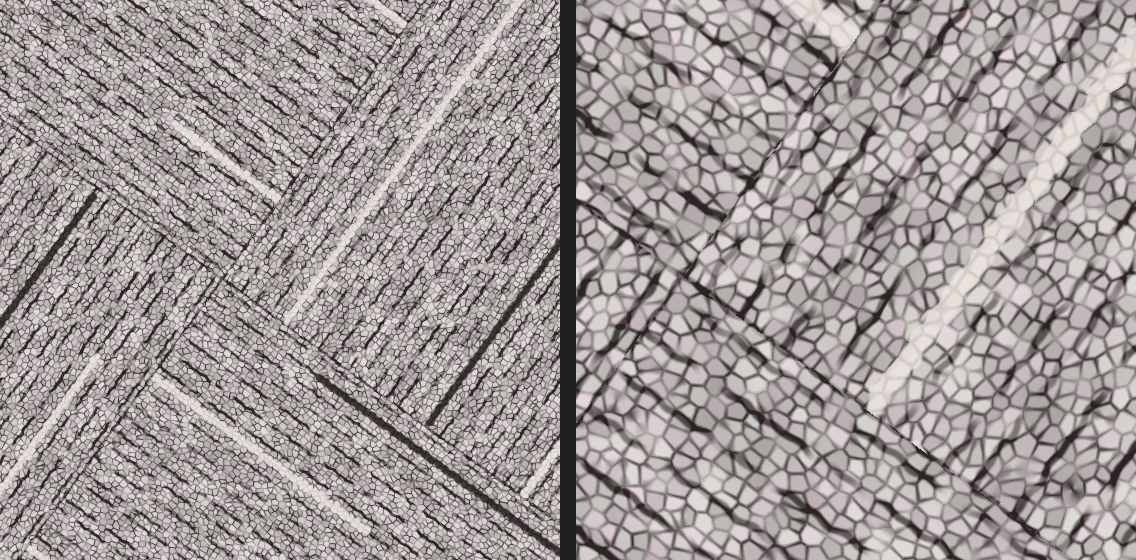
Left: the whole. Right: its middle third, enlarged.
Reproduce this texture procedurally as a Shadertoy shader.

```glsl
// Four carpet tiles meet at a tilted crossing, their ribs turned a quarter from tile to tile.
// Cellular noise forms the looped pile, broken dark grooves form the ribs,
// and a few pale and charcoal yarn stripes run along them.

float hash(vec2 p) {
    return fract(sin(dot(p, vec2(127.1, 311.7))) * 43758.55);
}

// Loop pile: x = distance to the cell border, y = random value of the cell
vec2 loops(vec2 p) {
    vec2 cell = floor(p);
    float near = 9.0, second = 9.0, id = 0.0;
    for (int j = -1; j <= 1; j++)
    for (int i = -1; i <= 1; i++) {
        vec2 c = cell + vec2(i, j);
        vec2 seed = c + 0.1 + 0.8 * vec2(hash(c), hash(c + 57.3));
        float d = length(seed - p);
        if (d < near) {
            second = near;
            near = d;
            id = hash(c + 19.7);
        } else {
            second = min(second, d);
        }
    }
    return vec2(second - near, id);
}

// Yarn stripes: position across the ribs, start and end along them, tone (1 pale, 0 dark)
const vec4 stripes[10] = vec4[10](
    vec4( 0.173, -0.232, -0.003, 1), vec4( 0.559, -0.120, -0.005, 1),
    vec4( 0.137,  0.005,  0.850, 1), vec4( 0.663,  0.005,  0.250, 1),
    vec4(-0.099, -0.620, -0.245, 1), vec4(-0.213,  0.008,  0.474, 1),
    vec4(-0.592,  0.006,  0.110, 1), vec4(-0.273, -0.310, -0.016, 0),
    vec4( 0.450,  0.008,  0.440, 0), vec4(-0.041,  0.242,  0.850, 0));

void mainImage(out vec4 fragColor, in vec2 fragCoord) {
    vec2 uv = fragCoord / iResolution.xy;
    float pixel = 1.0 / iResolution.y;

    // Tilted axes through the crossing; ribs swap direction by tile
    vec2 p = uv - vec2(0.397, 0.502);
    vec2 q = vec2(dot(p, vec2(0.809, -0.588)), dot(p, vec2(0.588, 0.809)));
    vec2 rib = q.x * q.y < 0.0 ? q.yx : q;
    float across = rib.x, along = rib.y;

    // Pile: light loops with outlines of uneven depth
    vec2 loop = loops(vec2(across * 104.0, along * 88.0) + 40.0);
    float body = smoothstep(-0.03, 0.36, loop.x);
    float depth = 0.48 + 0.16 * sin(q.x * 151.0 + 2.0 * sin(q.y * 97.0))
                + 0.14 * sin(q.y * 213.0 + 2.0 * sin(q.x * 131.0));
    float light = 1.0 - (1.0 - body) * depth - 0.24 * loop.y;
    light += 0.06 * sin(across * 47.0 + sin(along * 11.0)) * sin(along * 23.0);

    // Rib grooves: jittered spacing, wobbly, broken along their length
    float row = across / 0.029;
    vec2 rowId = vec2(floor(row), sign(along) * 17.0);
    float jitter = hash(rowId), strength = hash(rowId + 31.0);
    float wobble = 0.0008 * (sin(along * 310.0 + jitter * 40.0) + sin(along * 173.0 + strength * 30.0));
    float groove = abs((fract(row) - 0.5 - 0.4 * (jitter - 0.5)) * 0.029 + wobble);
    float breaks = sin(along * 61.0 + jitter * 50.0) + 0.8 * sin(along * 157.0 + strength * 60.0);
    float cut = 1.0 - smoothstep(0.0008, 0.0032 + pixel * 0.5, groove);
    light -= cut * (0.4 + 0.5 * strength) * smoothstep(-1.5, 0.4, breaks);

    // Thin seams between tiles
    float seam = min(abs(q.x + wobble), abs(q.y + wobble));
    float seamBreaks = 0.45 + 0.2 * sin((q.x - q.y) * 83.0);
    light -= seamBreaks * (1.0 - smoothstep(0.0005, 0.002 + pixel, seam));

    vec3 color = mix(vec3(0.17, 0.14, 0.14), vec3(0.88, 0.85, 0.85), clamp(light, 0.0, 1.0));
    color += (hash(vec2(loop.y, 3.0)) - 0.5) * vec3(0.025, -0.015, 0.02);

    // Fuzzy yarn stripes with rounded ends
    for (int i = 0; i < 10; i++) {
        vec4 s = stripes[i];
        float beyond = along - clamp(along, s.y, s.z);
        float fuzz = 0.0007 * sin(along * 430.0) + 0.0014 * (loop.y - 0.5);
        float d = length(vec2(across - s.x + wobble * 0.7, beyond)) + fuzz;
        float yarn = 1.0 - smoothstep(0.0052 - pixel * 0.5, 0.0074 + pixel * 0.5, d);
        vec3 tone = mix(vec3(0.19, 0.17, 0.16), vec3(0.89, 0.86, 0.84), s.w);
        tone += 0.07 * (body - 0.6);
        color = mix(color, tone, yarn * 0.95);
    }
    fragColor = vec4(color, 1.0);
}
```
